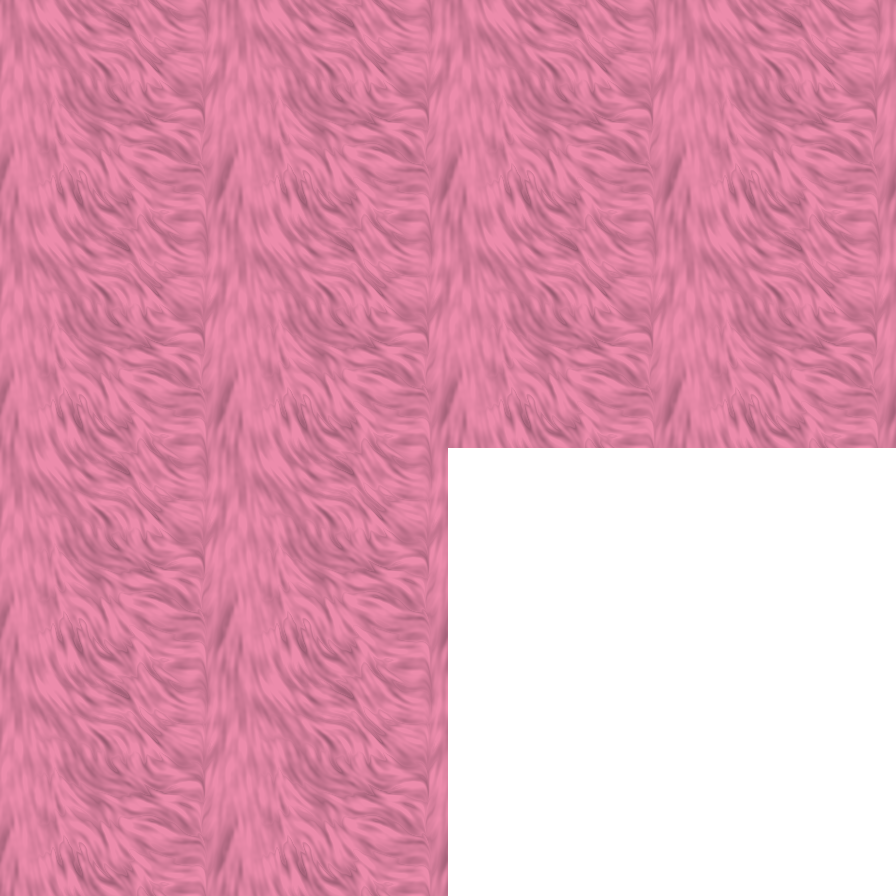
This texture is drawn by a WebGL 2 fragment shader. Its source:

```glsl
#version 300 es
precision highp float;

#define REPEATS 4.0
#define STRAND_FREQ 54.0
#define STRAND_STEP 0.0055
#define STRAND_HALF 10
#define STRAND_CONTRAST 1.75
#define TUFT_ROWS 6.0
#define TUFT_SHADOW 0.62
#define CREASE_SHADOW 0.42
#define BASE_TONE 0.80
#define FUR_LIGHT vec3(0.925, 0.545, 0.670)
#define FUR_DARK vec3(0.590, 0.345, 0.435)
#define BLANK vec3(1.0)

uniform vec2 u_resolution;
out vec4 fragColor;

float hash(vec2 p) {
    return fract(sin(dot(p, vec2(127.1, 311.7))) * 43758.5453);
}

// Value noise on the unit tile, wrapping after freq cells
float tileNoise(vec2 t, float freq) {
    vec2 p = t * freq;
    vec2 i = floor(p);
    vec2 f = p - i;
    f = f * f * (3.0 - 2.0 * f);
    vec2 a = mod(i, freq);
    vec2 b = mod(i + 1.0, freq);
    return mix(mix(hash(a), hash(vec2(b.x, a.y)), f.x),
               mix(hash(vec2(a.x, b.y)), hash(b), f.x), f.y);
}

// Strands hang at the seam, then sweep sideways across the tile
vec2 flow(vec2 t) {
    float s = fract(t.x - 0.93);
    float lean = -0.35 + 1.75 * pow(s, 0.7);
    lean = mix(lean, -0.35, smoothstep(0.94, 1.0, s));
    float wobble = tileNoise(t + 0.37, 7.0) - 0.5;
    lean += wobble * mix(0.35, 1.3, smoothstep(0.15, 0.6, s));
    return vec2(sin(lean), -cos(lean));
}

// Fine noise smeared along the flow in both directions
float strands(vec2 t) {
    float sum = tileNoise(t, STRAND_FREQ);
    float total = 1.0;
    vec2 ahead = t;
    vec2 behind = t;
    for (int i = 1; i <= STRAND_HALF; i++) {
        ahead += flow(ahead) * STRAND_STEP;
        behind -= flow(behind) * STRAND_STEP;
        float w = 1.0 - 0.6 * float(i) / float(STRAND_HALF);
        sum += w * (tileNoise(ahead, STRAND_FREQ) + tileNoise(behind, STRAND_FREQ));
        total += 2.0 * w;
    }
    return sum / total - 0.5;
}

// Ragged shade under the tips of each row of tufts
float tuftShadow(vec2 t, float strand) {
    float down = 1.0 - t.y;
    float wave = (tileNoise(t + 0.11, 5.0) - 0.5) * 0.9;
    float row = down * TUFT_ROWS + wave + strand * 1.6;
    float below = fract(row);
    float shade = smoothstep(0.0, 0.12, below) * exp(-below * 4.5);
    float patchy = smoothstep(0.25, 0.75, tileNoise(t + 0.63, 6.0));
    float middle = smoothstep(0.10, 0.35, t.x) * (1.0 - smoothstep(0.88, 0.99, t.x));
    float depth = (down - 0.68) / 0.22;
    return shade * middle * mix(0.35, 1.0, patchy) * mix(0.65, 1.25, exp(-depth * depth));
}

// Slanted dark parting beside the seam
float crease(vec2 t, float strand) {
    float down = 1.0 - t.y;
    float across = fract(t.x + 0.39 * (down - 0.68) + 0.46) - 0.5;
    across = (across + strand * 0.1) / 0.024;
    float span = smoothstep(0.62, 0.74, down) * (1.0 - smoothstep(0.80, 0.95, down));
    return exp(-across * across) * span;
}

vec3 fur(vec2 t) {
    float strand = strands(t);
    float seam = abs(fract(t.x + 0.45) - 0.5);
    float contrast = STRAND_CONTRAST * mix(0.75, 1.1, smoothstep(0.08, 0.25, seam));
    float tone = BASE_TONE + strand * contrast;
    tone += 0.14 * (tileNoise(t, 9.0) - 0.5);
    tone -= TUFT_SHADOW * tuftShadow(t, strand);
    tone -= CREASE_SHADOW * crease(t, strand);
    return mix(FUR_DARK, FUR_LIGHT, clamp(tone, 0.0, 1.0));
}

void main() {
    vec2 p = gl_FragCoord.xy / u_resolution;
    vec3 color = fur(fract(p * REPEATS));

    // The lower right quarter stays blank
    float edge = max(0.5 - p.x, p.y - 0.5);
    float pixel = 0.5 / min(u_resolution.x, u_resolution.y);
    color = mix(BLANK, color, smoothstep(-pixel, pixel, edge));
    fragColor = vec4(color, 1.0);
}
```
